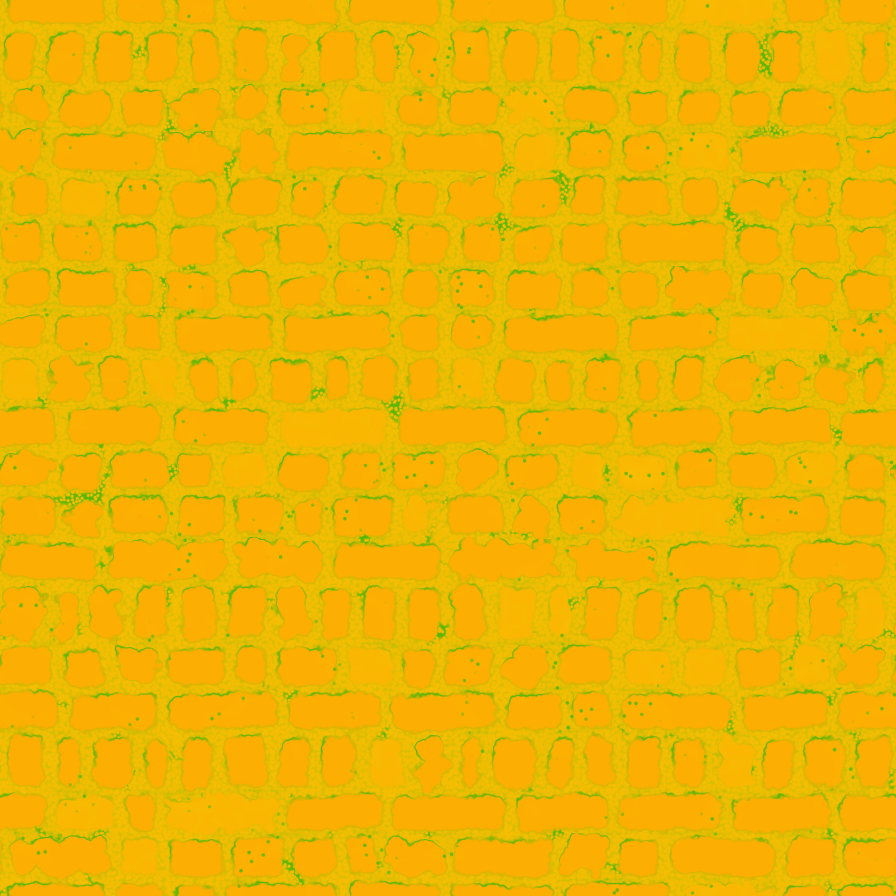
Reproduce this texture procedurally as a WebGL 2 fragment shader.

```glsl
#version 300 es
precision highp float;
// Worn amber brick wall: nineteen uneven courses with ragged, green-edged bricks.
uniform vec2 u_resolution;
out vec4 fragColor;

float hash(vec2 p) {
  vec3 q = fract(p.xyx * 0.1031);
  q += dot(q, q.yzx + 33.33);
  return fract((q.x + q.y) * q.z);
}

// Tiling cellular noise: distance to the nearest of n by n scattered points.
float cells(vec2 p, float n) {
  vec2 base = floor(p * n), f = fract(p * n);
  float nearest = 2.0;
  for (int y = -1; y <= 1; y++)
    for (int x = -1; x <= 1; x++) {
      vec2 o = vec2(x, y), id = mod(base + o, n);
      vec2 point = o + vec2(hash(id + n), hash(id + n + 71.0));
      nearest = min(nearest, length(point - f));
    }
  return nearest;
}

// Horizontal position of the i-th upright joint in a course of n slots.
float joint(float i, float n, float row) {
  return (i + 0.32 * (hash(vec2(mod(i, n), row + 40.0)) - 0.5)) / n;
}

float roundedBox(vec2 p, vec2 halfSize, float radius) {
  vec2 q = abs(p) - halfSize + radius;
  return length(max(q, 0.0)) + min(max(q.x, q.y), 0.0) - radius;
}

// Course heights from the top, in 1/768 of the canvas.
const float heights[19] = float[](37.0, 50.5, 37.0, 39.0, 39.0, 40.0, 38.0, 37.0, 43.0,
  38.0, 38.0, 39.0, 38.0, 52.0, 39.0, 37.5, 50.0, 36.5, 39.5);
// Share of long bricks per course; negative marks upright bricks.
const float longShare[19] = float[](0.7, -1.0, 0.1, 0.5, 0.05, 0.45, 0.0, 0.8, -1.0,
  0.75, 0.0, 0.5, 0.8, -1.0, 0.0, 0.6, -1.0, 0.9, 0.1);

void main() {
  vec2 uv = gl_FragCoord.xy / u_resolution;
  float aa = 1.0 / u_resolution.y;
  float wave = 0.0012 * (sin(6.2832 * 3.0 * uv.x + 9.0 * uv.y) + sin(6.2832 * 8.0 * uv.x));
  float depth = fract(1.0 - uv.y + 0.0176 + wave);

  // Find the course.
  float top = 0.0, height = 0.0, share = 0.0, row = 0.0;
  for (int i = 0; i < 19; i++) {
    height = heights[i] / 768.0;
    share = longShare[i];
    row = float(i);
    if (depth < top + height) break;
    if (i < 18) top += height;
  }

  // Find the slot, then join some neighbours into long bricks.
  bool upright = share < 0.0;
  float n = upright ? 20.0 : 16.0;
  float first = floor(uv.x * n);
  if (uv.x < joint(first, n, row)) first -= 1.0;
  else if (uv.x > joint(first + 1.0, n, row)) first += 1.0;
  float last = first + 1.0, shift = mod(row, 2.0);
  float pair = floor((first + shift) / 2.0);
  if (hash(vec2(mod(pair, n / 2.0), row + 7.0)) < share) {
    first = pair * 2.0 - shift;
    last = first + 2.0;
  }
  float left = joint(first, n, row), right = joint(last, n, row);
  vec2 id = vec2(mod(first, n), row);
  float wear = hash(id + 13.0), pale = step(0.89, hash(id + 29.0));

  // Brick outline, eroded by coarse and fine cells.
  vec2 p = vec2(uv.x - 0.5 * (left + right), top + 0.5 * height - depth);
  p.x += p.y * 0.2 * (hash(id + 53.0) - 0.5);
  vec2 halfSize = 0.5 * vec2(right - left, height) - vec2(upright ? 0.0068 : 0.0056, 0.0042);
  halfSize -= 0.0025 * vec2(hash(id + 61.0), hash(id + 67.0) * 0.6);
  float d = roundedBox(p, halfSize, 0.009 + 0.005 * wear);
  float ragged = wear > 0.82 ? 0.019 : 0.006;
  d += ragged * (cells(uv, 46.0) - 0.44) + 0.0035 * (cells(uv, 150.0) - 0.45);
  float brick = smoothstep(0.0008 + aa, -0.0008 - aa, d);

  // Grainy mortar with faint dark streaks along the bed joints.
  float grain = cells(uv, 230.0), patches = cells(uv, 19.0);
  float bed = min(depth - top, top + height - depth);
  float streak = exp(-bed * bed / 0.000004) * smoothstep(0.3, 0.8, patches);
  float mortarRed = 0.965 - 0.11 * smoothstep(0.3, 0.9, grain) - 0.03 * patches - 0.08 * streak;
  vec3 mortar = vec3(mortarRed, 0.74, 0.01);

  // Flat bricks, a few of them pale and mottled.
  float mottle = cells(uv, 60.0);
  vec3 face = mix(vec3(0.99, 0.685, 0.008), vec3(0.975, 0.725, 0.01), pale * (0.65 + 0.4 * mottle));
  face.g += 0.012 * smoothstep(0.55, 0.9, patches);
  vec3 color = mix(mortar, face, brick);

  // Green rims, strongest on upper edges and in scattered patches.
  float facing = smoothstep(-0.2, 0.9, dot(p / halfSize, vec2(-0.35, 0.85)));
  float rim = exp(-d * d / 0.0000022);
  float broken = smoothstep(0.25, 0.65, cells(uv + 0.37, 32.0));
  float green = rim * (0.14 + 0.62 * facing * broken) * (1.0 - 0.6 * pale);

  // Rare green chips and dark pockets in the joints.
  float chip = smoothstep(0.16, 0.07, cells(uv + 0.21, 58.0)) * smoothstep(0.64, 0.78, patches);
  float pocket = smoothstep(0.72, 0.9, cells(uv + 0.63, 27.0)) * (1.0 - brick);
  green = max(green, max(0.7 * chip, 0.75 * pocket * smoothstep(0.2, 0.6, grain)));
  color = mix(color, vec3(0.2, 0.71, 0.03), clamp(green, 0.0, 0.9));
  fragColor = vec4(color, 1.0);
}
```
